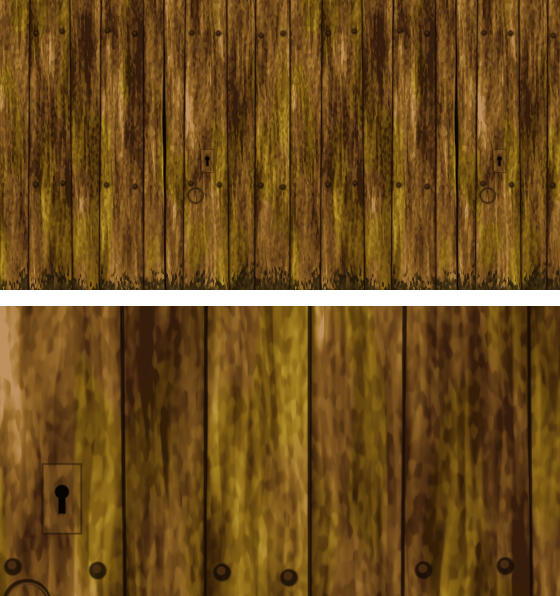
Top: the whole. Bottom: its middle third, enlarged.
Reproduce this texture procedurally as a Shadertoy shader.

```glsl
// Weathered brown plank door with nails, a keyhole and a ring, tiled sideways.

const vec3 WOOD[6] = vec3[](
    vec3(0.21, 0.11, 0.04), vec3(0.32, 0.19, 0.07), vec3(0.43, 0.28, 0.10),
    vec3(0.53, 0.36, 0.13), vec3(0.64, 0.46, 0.20), vec3(0.75, 0.57, 0.37));
const vec3 SOOT = vec3(0.07, 0.035, 0.015);

const float SEAMS[10] = float[](0.0, 0.107, 0.251, 0.35, 0.499, 0.571, 0.638, 0.787, 0.881, 1.0);
const float PLANK_TONE[9] = float[](0.0, -0.4, -0.5, -0.1, 0.5, 0.4, 0.25, -0.4, 0.2);

// Centre and half size of each patch, in tile units
const vec4 PALE[8] = vec4[](
    vec4(0.422, 0.61, 0.013, 0.26), vec4(0.876, 0.95, 0.008, 0.11),
    vec4(0.380, 0.83, 0.009, 0.07), vec4(0.181, 0.82, 0.010, 0.09),
    vec4(0.288, 0.29, 0.008, 0.06), vec4(0.603, 0.27, 0.011, 0.08),
    vec4(0.727, 0.74, 0.008, 0.08), vec4(0.012, 0.67, 0.009, 0.07));
const vec4 STAINS[7] = vec4[](
    vec4(0.310, 0.55, 0.040, 0.22), vec4(0.455, 0.65, 0.025, 0.25),
    vec4(0.200, 0.60, 0.035, 0.25), vec4(0.060, 0.50, 0.030, 0.18),
    vec4(0.720, 0.82, 0.025, 0.12), vec4(0.825, 0.55, 0.025, 0.25),
    vec4(0.545, 0.75, 0.015, 0.20));

vec3 hash3(vec2 p) {
    vec3 q = fract(p.xyx * vec3(0.1031, 0.1030, 0.0973));
    q += dot(q, q.yxz + 33.33);
    return fract((q.xxy + q.yzz) * q.zyx);
}

// Smooth cellular noise, periodic over the tile width
float cells(vec2 uv, vec2 count) {
    vec2 p = uv * count, base = floor(p);
    float sum = 0.0, weight = 0.0;
    for (int j = -1; j <= 1; j++)
    for (int i = -1; i <= 1; i++) {
        vec2 cell = base + vec2(i, j);
        vec3 h = hash3(vec2(mod(cell.x, count.x), cell.y) + count.yx);
        vec2 d = cell + h.xy - p;
        float w = exp(-6.0 * dot(d, d));
        sum += w * h.z;
        weight += w;
    }
    return sum / weight;
}

// Slightly leaning seam position
float seam(int i, float y) {
    return SEAMS[i] + 0.009 * sin(2.4 * float(i % 9)) * (y - 0.5);
}

float box(vec2 p, vec2 halfSize) {
    vec2 d = abs(p) - halfSize;
    return length(max(d, 0.0)) + min(max(d.x, d.y), 0.0);
}

float fill(float d, float soft) { return 1.0 - smoothstep(-soft, soft, d); }

void mainImage(out vec4 fragColor, in vec2 fragCoord) {
    float px = 1.0 / iResolution.y;
    vec2 uv = fragCoord * px;
    uv.x = fract((uv.x + 0.0075) / 1.0075);

    // Planks
    int plank = 0;
    for (int i = 1; i < 9; i++) if (uv.x > seam(i, uv.y)) plank = i;
    float left = seam(plank, uv.y), right = seam(plank + 1, uv.y);
    float width = right - left;
    float edge = min(uv.x - left, right - uv.x);

    // Grain, bent by layered sines and shifted on each plank
    vec2 g = uv + vec2(0.0, 3.7 * float(plank));
    g.x += 0.004 * sin(9.0 * g.y + 25.133 * uv.x) + 0.002 * sin(23.0 * g.y + 62.832 * uv.x);
    float blotch = cells(g, vec2(16, 4));
    float streak = cells(g, vec2(48, 5));
    float grain = cells(g, vec2(125, 9));
    float fine = cells(g, vec2(180, 75));
    float tone = 2.3 + PLANK_TONE[plank] + 2.4 * (blotch - 0.5) + 2.5 * (streak - 0.5)
               + 2.4 * (grain - 0.5) + 1.7 * (fine - 0.5);

    // Dark stains, golden foot and pale bare wood
    for (int i = 0; i < 7; i++) {
        vec2 d = (uv - STAINS[i].xy) / STAINS[i].zw;
        tone -= 1.2 * exp(-dot(d, d)) * (0.4 + streak);
    }
    tone = mix(tone, 2.5 + 0.6 * (tone - 2.1), 0.7 * smoothstep(0.35, 0.15, uv.y));
    for (int i = 0; i < 8; i++) {
        vec2 d = (uv - PALE[i].xy) / PALE[i].zw;
        float ragged = length(d) + 1.4 * (grain - 0.5) + 0.8 * (streak - 0.5);
        tone += 2.2 * smoothstep(1.0, 0.4, ragged);
    }

    // Seam shadows and a worn lip
    tone -= 1.3 * exp(-edge / 0.006);
    tone += 0.6 * exp(-pow((uv.x - left - 0.011) / 0.004, 2.0)) * streak;
    tone = clamp(tone, 0.0, 4.99);
    vec3 col = mix(WOOD[int(tone)], WOOD[int(tone) + 1], fract(tone));

    // Mossy tint and damp base
    float moss = smoothstep(0.5, 0.8, cells(uv + 5.0, vec2(20, 5)));
    col *= mix(vec3(1), vec3(0.98, 1.06, 0.6), moss);
    float damp = smoothstep(0.065, 0.015, uv.y + 0.07 * (blotch + fine - 1.0));
    col = mix(col, vec3(0.17, 0.13, 0.05) * (0.5 + fine), 0.75 * damp);

    // Seams and the wide split
    col = mix(col, SOOT, 0.8 * fill(edge - 0.0012 - 0.0015 * streak, px));
    float bulge = 0.002 + 0.004 * exp(-pow((uv.y - 0.55) / 0.14, 2.0));
    float split = abs(uv.x - seam(5, uv.y) + 0.004 * (cells(uv, vec2(8, 14)) - 0.5));
    col = mix(col, SOOT * 0.6, fill(split - bulge - 0.002 * (fine - 0.5), px) * smoothstep(0.9, 0.82, uv.y));

    // Two rows of nails on the broad planks
    if (width > 0.11) for (int k = 0; k < 4; k++) {
        vec2 at = vec2(left + width * (k % 2 == 0 ? 0.16 : 0.8), k < 2 ? 0.885 : 0.36);
        at.y += 0.02 * (hash3(vec2(plank, k)).x - 0.5);
        vec2 d = uv - at;
        col = mix(col, SOOT, 0.8 * fill(length(d) - 0.010, 1.5 * px));
        col = mix(col, WOOD[1], 0.8 * fill(length(d - vec2(-0.001, 0.002)) - 0.005, px));
    }

    // Lock plate, keyhole and pull ring
    vec2 lock = uv - vec2(0.717, 0.445);
    float plate = box(lock, vec2(0.022, 0.040));
    col = mix(col, WOOD[3] * (0.6 + 0.6 * fine), 0.5 * fill(plate, px));
    col = mix(col, SOOT, 0.5 * fill(abs(plate) - 0.001, px));
    float hole = min(length(lock - vec2(0, 0.008)) - 0.008, box(lock + vec2(0, 0.006), vec2(0.004, 0.011)));
    col = mix(col, SOOT * 0.4, fill(hole, px));
    vec2 pull = uv - vec2(0.677, 0.325);
    float ring = abs(length(pull) - 0.025);
    col = mix(col, SOOT, 0.75 * fill(ring - 0.003, px));
    col = mix(col, WOOD[3], 0.5 * fill(abs(length(pull - vec2(0.001, -0.001)) - 0.024) - 0.001, px));

    fragColor = vec4(col, 1.0);
}
```
